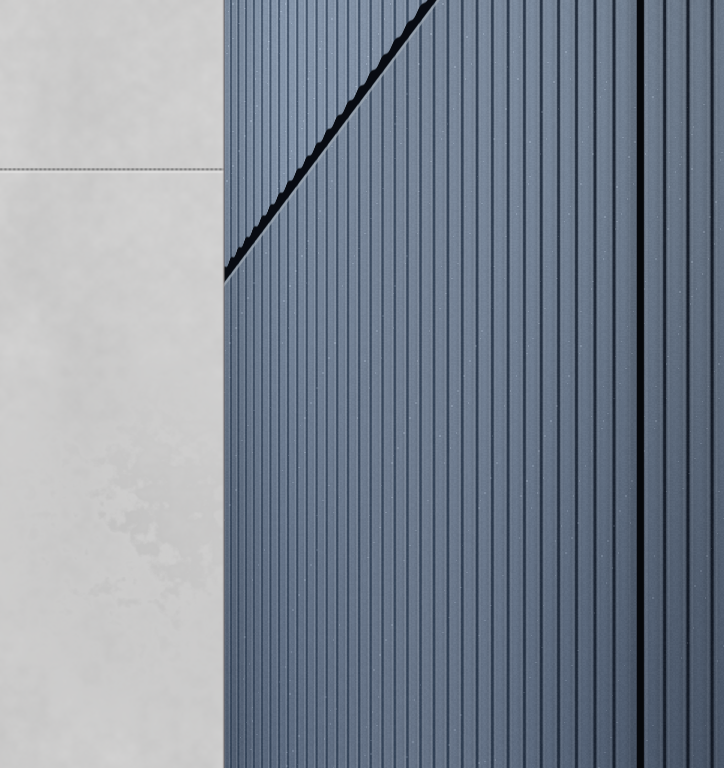
Give the GLSL for this texture, as a Shadertoy shader.

```glsl
// Pale concrete wall beside a blue ribbed panel cut by a diagonal and a vertical gap.

float hash(vec2 p) {
    return fract(sin(dot(p, vec2(127.1, 311.7))) * 43758.5453);
}

float noise(vec2 p) {
    vec2 i = floor(p), f = fract(p);
    f = f * f * (3.0 - 2.0 * f);
    return mix(mix(hash(i), hash(i + vec2(1, 0)), f.x),
               mix(hash(i + vec2(0, 1)), hash(i + vec2(1, 1)), f.x), f.y);
}

float fbm(vec2 p) {
    float sum = 0.0, amp = 0.5;
    for (int i = 0; i < 5; i++) {
        sum += amp * noise(p);
        p = p * 2.03 + 7.1;
        amp *= 0.5;
    }
    return sum;
}

// Antialiased band of a given half width around distance zero
float band(float d, float halfWidth, float aa) {
    return 1.0 - smoothstep(halfWidth - aa, halfWidth + aa, abs(d));
}

vec3 concrete(vec2 p, float aa) {
    float cloud = fbm(p * vec2(9.0, 6.0) + 3.0) - 0.48;
    float grain = fbm(p * 70.0) - 0.48;
    float shade = 0.805 + 0.07 * cloud + 0.035 * grain;
    shade -= 0.05 * smoothstep(0.3, 0.0, length((p - vec2(0.18, 0.3)) * vec2(1.2, 1.0)))
           * smoothstep(-0.1, 0.2, cloud + grain);
    vec3 col = shade * vec3(1.0, 0.998, 0.997);
    // Horizontal tile joint with a bright lower lip
    col += 0.05 * band(p.y - 0.776, 0.0015, aa);
    float dash = 0.75 + 0.25 * sin(p.x * 1100.0);
    return mix(col, vec3(0.43), 0.8 * dash * band(p.y - 0.7795, 0.0014, aa));
}

vec3 ribbedPanel(vec2 p, float aa) {
    // Light falls from the top and fades toward the lower right
    vec3 col = mix(vec3(0.32, 0.375, 0.455), vec3(0.475, 0.535, 0.61), smoothstep(-0.1, 1.0, p.y));
    col = mix(col, vec3(0.425, 0.47, 0.535), 0.5 * exp(-pow((p.x - 0.55) / 0.16, 2.0)));
    col *= 1.0 - 0.17 * smoothstep(0.6, 0.95, p.x);
    col *= 1.0 - 0.12 * smoothstep(0.37, 0.29, p.x);

    // Logarithmic spacing widens the ribs in perspective
    bool farSide = p.x < 0.8333;
    float density = farSide ? 31.7 : 29.0;
    float rib = density * log(p.x / (farSide ? 0.7995 : 0.8958));
    float phase = fract(rib + 0.5) - 0.5;
    float pitch = p.x / density;
    float d = phase * pitch;
    float nearGap = smoothstep(0.011, 0.015, abs(p.x - 0.8333));

    // Rib face, lit edges and dark grooves
    col *= 1.0 + 0.07 * cos(6.2832 * (phase - 0.45));
    float lit = mix(0.12, 0.05, smoothstep(0.35, 0.8, p.x));
    col += lit * nearGap * band(d + 0.17 * pitch, 0.0013, aa);
    col += 0.05 * nearGap * band(d - 0.18 * pitch, 0.0012, aa);
    float depth = mix(0.62, 0.9, smoothstep(0.4, 0.9, p.x));
    vec3 grooveCol = mix(vec3(0.13, 0.2, 0.29), vec3(0.06, 0.085, 0.13), smoothstep(0.5, 0.9, p.x));
    col = mix(col, grooveCol, depth * nearGap * band(d, 0.0009 + 0.0012 * p.x, aa));

    // Powder grain and sparse specks
    vec2 cell = floor(p * 512.0);
    col += 0.025 * (hash(cell) - 0.5);
    col += 0.08 * step(0.996, hash(cell + 19.0));

    // Diagonal gap: its upper edge steps with the ribs, its lower edge is lit
    float cut = dot(p - vec2(0.293, 0.642), vec2(0.799, -0.601));
    col *= 1.0 + 0.05 * smoothstep(0.0, -0.01, cut);
    col = mix(col, vec3(0.62, 0.66, 0.7), 0.75 * band(cut - 0.0068, 0.0014, aa));
    float steps = 0.0015 * cos(6.2832 * phase);
    col = mix(col, vec3(0.03, 0.045, 0.07), band(cut + 0.0005 + 0.5 * steps, 0.0054 + 0.5 * steps, aa));

    // Vertical gap with a lit right lip
    col += 0.06 * band(p.x - 0.8415, 0.0018, aa);
    return mix(col, vec3(0.025, 0.03, 0.045), band(p.x - 0.8338, 0.0047, aa));
}

void mainImage(out vec4 fragColor, in vec2 fragCoord) {
    vec2 p = fragCoord / iResolution.y;
    float aa = 0.8 / iResolution.y;
    float edge = p.x - 0.2915;
    vec3 col = mix(concrete(p, aa), ribbedPanel(p, aa), smoothstep(-aa, aa, edge));
    // Warm shadow where wall and panel meet
    col = mix(col, vec3(0.55, 0.51, 0.5), 0.55 * band(edge, 0.0013, aa));
    fragColor = vec4(col, 1.0);
}
```
